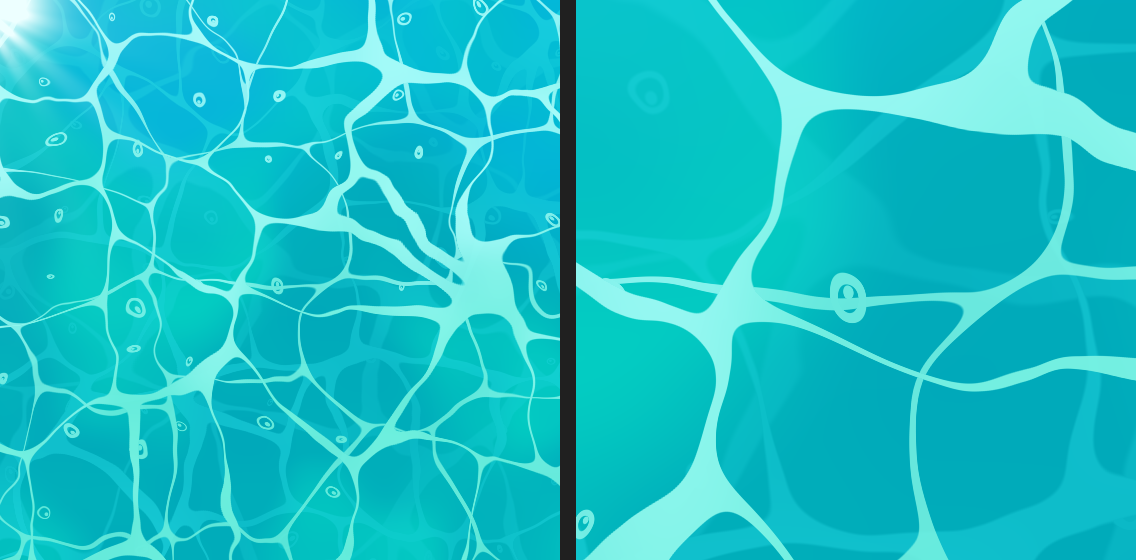
Left, the full canvas; right, a detail of the centre.
Give the GLSL for this texture, as a WebGL 2 fragment shader.

```glsl
#version 300 es
precision highp float;
// Sunlit pool water: pale caustic ribbons over a blue to teal gradient.
// Each web is a warped Voronoi diagram whose edges are joined by a smooth
// minimum, so ribbons swell at the junctions; faint webs lie deeper.
uniform vec2 u_resolution;
out vec4 fragColor;

const vec3 DEEP = vec3(0.0, 0.675, 0.73);
const vec3 BLUE = vec3(0.01, 0.715, 0.85);
const vec3 AQUA = vec3(0.01, 0.79, 0.76);
const vec3 VEIL = vec3(0.14, 0.85, 0.89);
const vec3 RIBBON_LOW = vec3(0.43, 0.94, 0.87);
const vec3 RIBBON_HIGH = vec3(0.66, 0.99, 0.98);
const float MAIN_CELLS = 4.6;
const float FINE_CELLS = 4.0;
const float VEIL_CELLS = 5.2;
const float BUBBLE_CELLS = 8.0;
const float BUBBLE_SHARE = 0.5;

vec2 hash2(vec2 p) {
  vec3 h = fract(p.xyx * vec3(0.1031, 0.1030, 0.0973));
  h += dot(h, h.yzx + 33.33);
  return fract((h.xx + h.yz) * h.zy);
}

vec2 noise2(vec2 p) {
  vec2 i = floor(p), f = fract(p);
  f = f * f * f * (f * (f * 6.0 - 15.0) + 10.0);
  return mix(mix(hash2(i), hash2(i + vec2(1, 0)), f.x),
             mix(hash2(i + vec2(0, 1)), hash2(i + vec2(1, 1)), f.x), f.y);
}

float noise(vec2 p) { return noise2(p).x; }

// Distance to the curved edges of a cell web, rounded where edges meet.
float webDistance(vec2 p, float cells, float seed, float fillet) {
  p += 0.085 * (noise2(p * 5.0 + seed) - 0.5);
  p += 0.034 * (noise2(p * 12.0 + seed * 1.7) - 0.5);
  p += 0.007 * (noise2(p * 27.0 + seed * 2.3) - 0.5);
  // Undo most of the stretch of the warp, to keep widths even.
  float stretch = 0.5 * (length(dFdx(p)) + length(dFdy(p))) * u_resolution.y;
  vec2 q = p * cells + seed, base = floor(q), nearest = vec2(0), home = vec2(0);
  float best = 1e3;
  for (int y = -1; y <= 1; y++)
    for (int x = -1; x <= 1; x++) {
      vec2 cell = base + vec2(x, y);
      vec2 r = cell + hash2(cell + seed) - q;
      if (dot(r, r) < best) { best = dot(r, r); nearest = r; home = cell; }
    }
  float sum = 0.0, k = fillet * cells;
  for (int y = -2; y <= 2; y++)
    for (int x = -2; x <= 2; x++) {
      vec2 cell = home + vec2(x, y);
      vec2 r = cell + hash2(cell + seed) - q;
      vec2 d = r - nearest;
      if (dot(d, d) > 1e-5)
        sum += exp(-dot(0.5 * (r + nearest), normalize(d)) / k);
    }
  return -fillet * log(max(sum, 1e-9)) / clamp(stretch, 0.4, 1.6);
}

// Ribbon coverage; the half width wanders between thin and thick.
float ribbon(vec2 p, float cells, float seed, float thin, float thick, float fillet, float soft) {
  float swell = smoothstep(0.3, 0.95, noise(p * 8.0 + seed * 3.1));
  float d = webDistance(p, cells, seed, fillet) - mix(thin, thick, swell);
  return 1.0 - smoothstep(-soft, soft, d);
}

// Scattered small oval rings, each with a drop inside.
float bubbles(vec2 p, float seed, float soft) {
  vec2 q = p * BUBBLE_CELLS + seed, cell = floor(q);
  vec2 place = hash2(cell + 5.3), shape = hash2(cell + 17.9);
  vec2 r = (fract(q) - 0.5 - 0.5 * (place - 0.5)) / BUBBLE_CELLS;
  float a = 6.283 * shape.x, size = mix(0.005, 0.018, shape.y * shape.y);
  r = mat2(cos(a), sin(a), -sin(a), cos(a)) * r;
  r.x *= mix(1.0, 1.7, place.y);
  r += 0.006 * (noise2(p * 50.0) - 0.5);
  float rim = abs(length(r) - size) - mix(0.001, 0.004, place.x);
  float drop = length(r - vec2(0.1, 0.3) * size) - 0.36 * size;
  float shown = step(hash2(cell + 41.0).x, BUBBLE_SHARE);
  return shown * (1.0 - smoothstep(-soft, soft, min(rim, drop)));
}

void main() {
  vec2 p = gl_FragCoord.xy / u_resolution.y;
  float pixel = 0.7 / u_resolution.y;

  // Water body: blue above, teal below, with broad soft patches.
  float high = smoothstep(0.48, 0.9, p.y + 0.25 * (noise(p * 3.0 + 8.0) - 0.5));
  float patches = 0.65 * noise(p * 3.4 + 21.0) + 0.35 * noise(p * 7.0 + 3.0);
  float band = exp(-pow((p.y - 0.47) / 0.13, 2.0));
  vec3 color = mix(DEEP, BLUE, high);
  color = mix(color, AQUA, smoothstep(0.33, 0.68, patches + 0.12 * band) * (1.0 - 0.6 * high));
  color += vec3(0.0, 0.03, 0.0) * (noise(p * 9.0 + 50.0) - 0.5);

  // Deep, dim webs and rings.
  float veil = 0.62 * ribbon(p, VEIL_CELLS, 31.0, 0.002, 0.010, 0.009, 0.0012);
  veil = max(veil, 0.36 * ribbon(p, 4.2, 57.0, 0.003, 0.014, 0.012, 0.0022));
  veil = max(veil, 0.5 * bubbles(p, 9.4, 0.0012));
  color = mix(color, VEIL, veil * mix(0.3, 1.0, noise(p * 4.0 + 70.0)));

  // Bright surface webs and rings.
  float surface = ribbon(p, MAIN_CELLS, 12.0, 0.0018, 0.010, 0.010, pixel);
  surface = max(surface, 0.9 * ribbon(p, FINE_CELLS, 83.0, 0.0013, 0.005, 0.007, pixel));
  surface = max(surface, 0.92 * bubbles(p, 2.7, pixel));
  float tint = smoothstep(0.1, 0.9, p.y + 0.5 * (noise(p * 8.0 + 14.0) - 0.5));
  float body = mix(0.88, 1.0, noise(p * 10.0 + 91.0));
  color = mix(color, mix(RIBBON_LOW, RIBBON_HIGH, tint), surface * body);

  // Sun in the upper left corner with slanting shafts.
  vec2 sun = p - vec2(0.0, 1.0);
  float reach = length(sun), angle = atan(sun.y, sun.x + 0.05);
  float shafts = noise(vec2(angle * 7.0, reach * 2.0) + 6.0);
  float glow = 1.1 * exp(-pow(reach / 0.09, 2.0)) + 0.6 * shafts * exp(-reach / 0.17);
  color = mix(color, vec3(0.93, 1.0, 1.0), clamp(glow, 0.0, 1.0));
  fragColor = vec4(color, 1.0);
}
```
